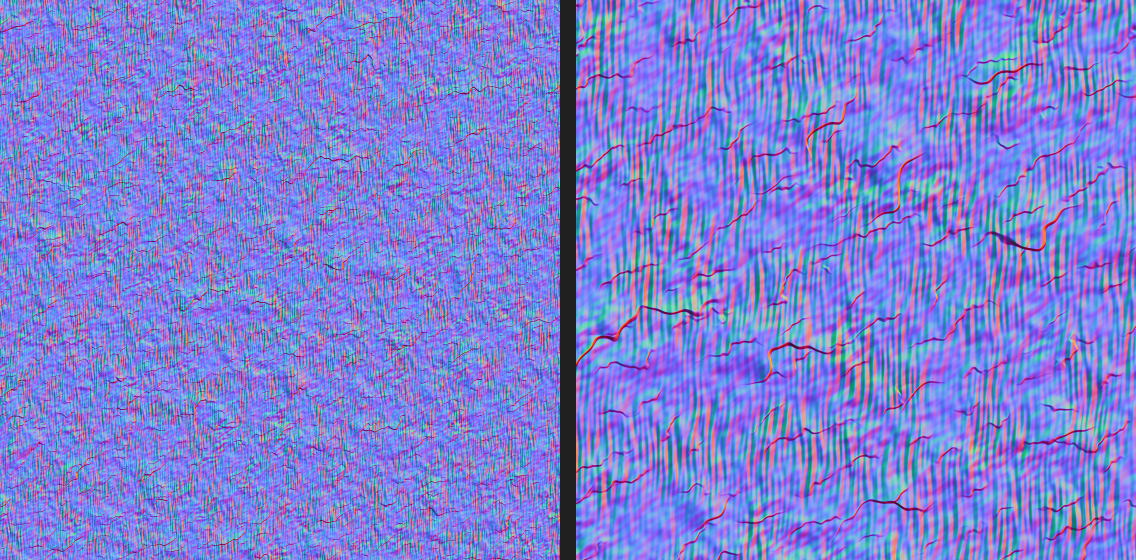
Left, the full canvas; right, a detail of the centre.
Write a WebGL 1 fragment shader that draws this texture map.

```glsl
precision highp float;
// Normal map of a rough, fibrous surface such as bark or weathered plaster.
// A height field sums upright fibres, slanted grain and broken crack ledges;
// its slopes, averaged over a few samples, are encoded as colour.

uniform vec2 u_resolution;

#define FIBRE_FREQ vec2(340.0, 48.0)  // fibre cells per canvas
#define FIBRE_SLOPE 0.92              // steepness of the fine fibres
#define STRAND_SLOPE 0.25             // steepness of the wider strands
#define GRAIN_FREQ vec2(40.0, 72.0)   // slanted grain, along and across
#define GRAIN_SLOPE 0.17              // steepness of the widest grain
#define GRAIN_ANGLE 0.65              // lean of the grain, radians
#define CRACK_ROWS 17.0               // rows of long ledges per canvas
#define CHIP_ROWS 44.0                // rows of small ledges per canvas
#define LEDGE_SLOPE 3.6               // steepness of the drop at a ledge
#define LEDGE_WIDTH 0.0020            // width of that drop
#define LEDGE_ANGLE 0.45              // lean of the ledges, radians
#define SLOPE_STEP 0.0006             // distance for finite differences

const int SAMPLES = 2;                // samples per pixel side

float hash(vec2 cell) {
  vec3 q = fract(cell.xyx * vec3(0.1031, 0.1030, 0.0973));
  q += dot(q, q.yzx + 33.33);
  return fract((q.x + q.y) * q.z);
}

float cornerRamp(vec2 cell, vec2 offset) {
  float angle = 6.28319 * hash(cell);
  return dot(vec2(cos(angle), sin(angle)), offset);
}

float gradientNoise(vec2 p) {
  vec2 i = floor(p), f = p - i;
  vec2 w = f * f * f * (f * (f * 6.0 - 15.0) + 10.0);
  vec2 e = vec2(1.0, 0.0);
  float low = mix(cornerRamp(i, f), cornerRamp(i + e, f - e), w.x);
  float high = mix(cornerRamp(i + e.yx, f - e.yx), cornerRamp(i + 1.0, f - 1.0), w.x);
  return mix(low, high, w.y);
}

// Coordinates along and across a direction.
vec2 turn(vec2 p, float angle) {
  float c = cos(angle), s = sin(angle);
  return vec2(c * p.x + s * p.y, c * p.y - s * p.x);
}

// Upright fibres, strong in some patches and worn in others.
float fibres(vec2 p) {
  float patchiness = smoothstep(-0.4, 0.4, gradientNoise(p * vec2(34.0, 22.0) + 3.7));
  p.x += 0.003 * gradientNoise(p * 27.0 + 40.0) - 0.04 * p.y;
  float fine = gradientNoise(p * FIBRE_FREQ) * FIBRE_SLOPE / FIBRE_FREQ.x;
  vec2 strandFreq = FIBRE_FREQ * vec2(0.5, 0.9);
  float strand = gradientNoise(p * strandFreq + 71.0) * STRAND_SLOPE / strandFreq.x;
  return (fine + strand) * mix(0.4, 1.6, patchiness);
}

// Slanted lumps in three octaves, the finer ones steeper, coarse in rough spots.
float grain(vec2 p) {
  float rough = smoothstep(0.1, 0.5, gradientNoise(p * 19.0 + 90.0));
  vec2 q = turn(p, GRAIN_ANGLE) * GRAIN_FREQ;
  float sum = 0.0, scale = 1.0;
  for (int i = 0; i < 3; i++) {
    sum += gradientNoise(q * scale + 17.0 * float(i)) / pow(scale, 0.6);
    scale *= 1.8;
  }
  return sum * GRAIN_SLOPE / GRAIN_FREQ.y * mix(0.85, 2.0, rough);
}

// Jagged ledges: a slow fall and a sudden rise, kept only in short stretches.
float ledges(vec2 p, float rows, float cover) {
  float row = turn(p, LEDGE_ANGLE).y * rows + 0.5;
  row += 0.75 * gradientNoise(p * rows * 0.6 + 5.0);
  row += 0.32 * gradientNoise(p * rows * 1.9 + 23.0);
  row += 0.13 * gradientNoise(p * rows * 4.7 + 61.0);
  float t = fract(row);
  float drop = smoothstep(0.0, LEDGE_WIDTH * rows, t) - t;
  float stretch = smoothstep(-cover, 0.45 - cover, gradientNoise(p * rows * 0.95 + 50.0));
  return drop * stretch * LEDGE_SLOPE * LEDGE_WIDTH;
}

float surfaceHeight(vec2 p) {
  float cracks = ledges(p, CRACK_ROWS, -0.02);
  float chips = 0.36 * ledges(p + 0.37, CHIP_ROWS, 0.12);
  return fibres(p) + grain(p) + cracks + chips;
}

vec3 surfaceNormal(vec2 p) {
  vec2 e = vec2(SLOPE_STEP, 0.0);
  float h = surfaceHeight(p);
  vec2 rise = vec2(surfaceHeight(p + e), surfaceHeight(p + e.yx)) - h;
  return normalize(vec3(-rise / SLOPE_STEP, 1.0));
}

void main() {
  vec3 normal = vec3(0.0);
  for (int y = 0; y < SAMPLES; y++) {
    for (int x = 0; x < SAMPLES; x++) {
      vec2 offset = (vec2(x, y) + 0.5) / float(SAMPLES) - 0.5;
      normal += surfaceNormal((gl_FragCoord.xy + offset) / u_resolution.y);
    }
  }
  normal /= float(SAMPLES * SAMPLES);

  // Sideways slopes are centred on one half; the upright part is stored as is.
  gl_FragColor = vec4(normal.xy * 0.5 + 0.5, normal.z, 1.0);
}
```
